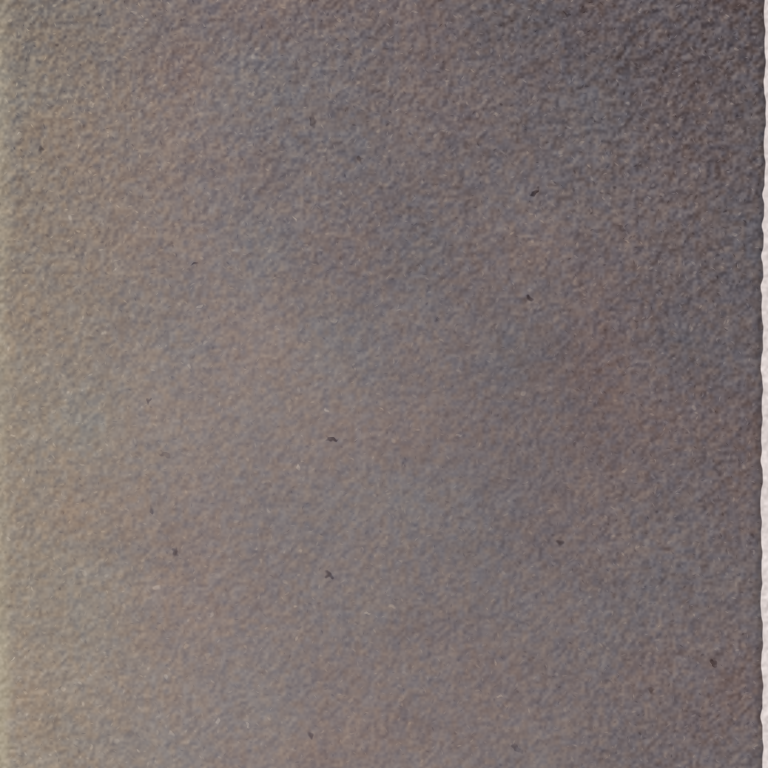
Write a WebGL 2 fragment shader that draws this texture.

```glsl
#version 300 es
precision highp float;
// Worn grey stone slab: a warm-to-cool tonal gradient with soft stains,
// embossed value-noise grain, scattered pale flecks and dark pits,
// and a ragged light strip along the right side.
uniform vec2 u_resolution;
out vec4 fragColor;

float hash(vec2 p) {
  vec3 q = fract(vec3(p.xyx) * 0.1031);
  q += dot(q, q.yzx + 33.33);
  return fract((q.x + q.y) * q.z);
}

float noise(vec2 p) {
  vec2 i = floor(p), f = fract(p);
  f = f * f * (3.0 - 2.0 * f);
  return mix(mix(hash(i), hash(i + vec2(1, 0)), f.x),
             mix(hash(i + vec2(0, 1)), hash(i + vec2(1, 1)), f.x), f.y);
}

float fbm(vec2 p) {
  float sum = 0.0, gain = 0.5;
  for (int i = 0; i < 4; i++) {
    sum += gain * noise(p);
    p = mat2(1.6, 1.2, -1.2, 1.6) * p + 17.3;
    gain *= 0.5;
  }
  return sum / 0.9375;
}

// Randomly turned, elongated chips, at most one per cell of a jittered grid.
float chips(vec2 p, float cells, float radius, float share, float seed) {
  vec2 q = p * cells;
  float soft = 0.7 * cells / u_resolution.y + radius * 0.3;
  q += radius * (vec2(noise(p * 210.0), noise(p * 210.0 + 40.0)) - 0.5);
  float cover = 0.0;
  for (int y = -1; y <= 1; y++)
    for (int x = -1; x <= 1; x++) {
      vec2 cell = floor(q) + vec2(x, y);
      vec2 key = cell + seed;
      vec2 d = q - cell - vec2(hash(key + 3.1), hash(key + 8.7));
      float turn = 6.283 * hash(key + 15.3);
      d = mat2(cos(turn), -sin(turn), sin(turn), cos(turn)) * d;
      d.y *= 1.3 + 1.2 * hash(key + 21.9);
      float size = radius * (0.5 + 0.8 * hash(key + 29.4));
      float chip = 1.0 - smoothstep(-soft, soft, length(d) - size);
      chip *= step(hash(key + 37.7), share) * (0.4 + 0.6 * hash(key + 44.2));
      cover = max(cover, chip);
    }
  return cover;
}

void main() {
  vec2 p = gl_FragCoord.xy / u_resolution;
  float px = 1.0 / u_resolution.y;

  // Broad light: bright lower left, dark upper right, with cloudy stains.
  float tone = mix(0.585, 0.425, smoothstep(-0.1, 1.0, p.x * 0.9 + 0.03));
  tone -= 0.055 * p.y * p.y;
  tone += 0.05 * (fbm(p * 4.0 + 5.0) - 0.5) + 0.035 * (fbm(p * 17.0) - 0.5);
  vec2 smudge = (p - vec2(0.35, 0.51)) / vec2(0.11, 0.09);
  tone += 0.025 * exp(-dot(smudge, smudge));
  float streak = (p.x - 0.535) / 0.012;
  tone += 0.022 * exp(-streak * streak) * smoothstep(0.72, 0.95, p.y);

  // Grain lit from the upper left, rougher toward the top and both sides.
  float rough = 0.72 + 0.4 * smoothstep(0.4, 1.0, p.y)
              + 0.25 * smoothstep(0.15, 0.5, abs(p.x - 0.45));
  vec2 g = p * 165.0 + 1.5 * fbm(p * 60.0);
  float relief = noise(g) - noise(g + vec2(-0.45, 0.5));
  float grain = 0.085 * relief + 0.07 * (noise(p * 270.0 + 9.0) - 0.5)
              + 0.045 * (noise(p * 95.0 + 31.0) - 0.5);
  tone += rough * grain;

  // Chips of pale mineral and small dark pores.
  float pale = chips(p, 75.0, 0.17, 0.5, 11.0);
  float bright = chips(p, 24.0, 0.08, 0.2, 71.0);
  float pores = chips(p, 80.0, 0.16, 0.42, 131.0);
  float pits = chips(p, 13.0, 0.075, 0.1, 211.0);
  tone += 0.075 * rough * pale + 0.11 * bright;
  tone -= 0.06 * rough * pores + 0.17 * pits;

  // Shadows lean violet, highlights lean beige, with faint colour patches.
  float warmth = smoothstep(0.4, 0.65, tone);
  vec3 color = vec3(tone) - mix(vec3(0.0, 0.038, 0.03), vec3(0.0, 0.05, 0.08), warmth);
  float patches = fbm(p * 9.0 + 60.0) - 0.5;
  color += patches * vec3(-0.03, 0.012, 0.03);
  color.b -= 0.025 * (1.0 - smoothstep(0.0, 0.3, p.x));
  color += 0.03 * (noise(p * 120.0 + 77.0) - 0.5) * vec3(1.0, 0.1, -0.9);

  // Pale crumbling fringe on the left.
  float fringe = 0.004 + 0.014 * fbm(vec2(2.0, p.y * 14.0))
               + 0.008 * (noise(p * 70.0) - 0.5);
  float fringeMask = 1.0 - smoothstep(fringe - 0.012, fringe + 0.008, p.x);
  color = mix(color, vec3(0.67, 0.63, 0.55) + grain,
              fringeMask * (0.45 + 0.4 * smoothstep(0.3, 0.1, p.y)));

  // Light strip on the right, with a thin shadow along its ragged edge.
  float edge = 0.992 + 0.004 * smoothstep(0.6, 0.9, p.y)
             + 0.004 * (noise(vec2(4.0, p.y * 75.0)) - 0.5);
  color *= 1.0 - 0.16 * smoothstep(edge - 0.012, edge, p.x);
  color = mix(color, vec3(0.86, 0.82, 0.81) + grain,
              smoothstep(edge - px, edge + px, p.x));

  fragColor = vec4(clamp(color, 0.0, 1.0), 1.0);
}
```
